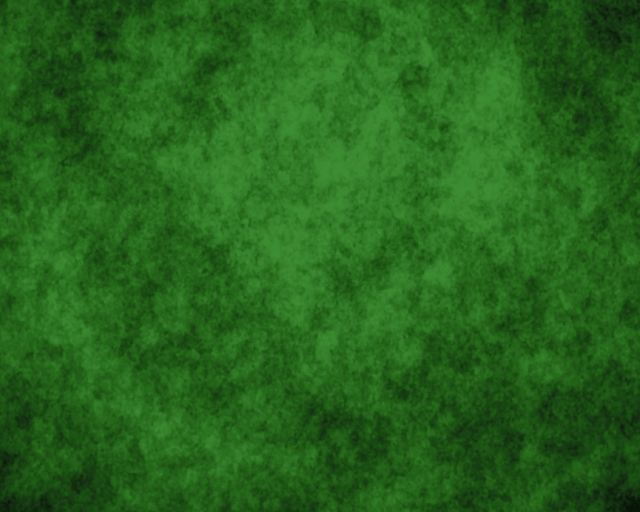
A WebGL 2 fragment shader for this texture:

```glsl
#version 300 es
precision highp float;

uniform vec2 u_resolution;
out vec4 fragColor;

// Overall light
const float BASE_TONE = 0.476;
const vec2 LIGHT_CENTRE = vec2(0.48, 0.57);
const vec2 EDGE_FALLOFF = vec2(0.115, 0.112);
const float TONE_CEILING = 0.56;
const float CEILING_SHARPNESS = 32.0;

// Mottled patches
const int OCTAVES = 6;
const float PATCH_SCALE = 5.0;
const float PATCH_AMOUNT = 0.115;
const float OCTAVE_STEP = 2.05;
const float OCTAVE_GAIN = 0.93;
const float VERTICAL_STRETCH = 0.85;
const float WARP_AMOUNT = 0.003;

// Surface detail
const float RELIEF_SCALE = 30.0;
const float RELIEF_AMOUNT = 0.045;
const vec2 RELIEF_SHIFT = vec2(0.22, -0.28);
const vec2 FIBRE_SCALE = vec2(140.0, 60.0);
const float FIBRE_AMOUNT = 0.03;
const float GRAIN_SCALE = 180.0;
const float GRAIN_AMOUNT = 0.055;
const float CELL_SOFTNESS = 6.0;

// Greens from shadow to highlight; the green channel is the tone
const int SHADES = 7;
const vec3 RAMP[SHADES] = vec3[SHADES](
    vec3(0.08, 0.20, 0.07), vec3(0.09, 0.25, 0.07),
    vec3(0.10, 0.31, 0.07), vec3(0.13, 0.36, 0.09),
    vec3(0.15, 0.42, 0.11), vec3(0.20, 0.49, 0.16),
    vec3(0.24, 0.56, 0.20));

// Three random values in 0..1 for one cell
vec3 hash3(vec2 cell) {
    uvec3 v = uvec3(ivec3(ivec2(cell), 17)) * 1664525u + 1013904u;
    v += v.yzx * v.zxy;
    v ^= v >> 16u;
    v += v.yzx * v.zxy;
    return vec3(v >> 8u) / 16777216.0;
}

// Soft cellular noise: jittered cells blended by distance, centred on zero
float cellNoise(vec2 p) {
    vec2 cell = floor(p);
    float total = 0.0;
    float weights = 1e-5;
    for (int y = -1; y <= 1; y++) {
        for (int x = -1; x <= 1; x++) {
            vec2 corner = cell + vec2(x, y);
            vec3 r = hash3(corner);
            vec2 d = corner + r.xy - p;
            float w = exp(-CELL_SOFTNESS * dot(d, d));
            total += w * (r.z - 0.5);
            weights += w;
        }
    }
    return total / weights;
}

// Fades detail whose cells are smaller than a pixel
float detailFade(float scale) {
    return smoothstep(0.7, 1.6, u_resolution.y / scale);
}

float mottling(vec2 p) {
    float sum = 0.0;
    float amount = PATCH_AMOUNT;
    float scale = PATCH_SCALE;
    for (int i = 0; i < OCTAVES; i++) {
        sum += amount * detailFade(scale) * cellNoise(p * scale + 31.7 * float(i));
        scale *= OCTAVE_STEP;
        amount *= OCTAVE_GAIN;
    }
    return sum;
}

// Side-lit bumps
float relief(vec2 p) {
    vec2 q = p * RELIEF_SCALE + 70.0;
    return cellNoise(q + RELIEF_SHIFT) - cellNoise(q - RELIEF_SHIFT);
}

vec3 shade(float tone) {
    vec3 colour = RAMP[0] * clamp(tone / RAMP[0].g, 0.4, 1.0);
    for (int i = 1; i < SHADES; i++) {
        float span = RAMP[i].g - RAMP[i - 1].g;
        colour = mix(colour, RAMP[i], clamp((tone - RAMP[i - 1].g) / span, 0.0, 1.0));
    }
    return colour;
}

void main() {
    vec2 uv = gl_FragCoord.xy / u_resolution;
    vec2 p = gl_FragCoord.xy / u_resolution.y;

    // Gently warped patches, slightly taller than wide
    vec2 warp = WARP_AMOUNT * vec2(sin(p.y * 31.0 + 2.0 * sin(p.x * 17.0)),
                                   sin(p.x * 37.0 + 2.0 * sin(p.y * 19.0)));
    float patches = mottling((p + warp) * vec2(1.0, VERTICAL_STRETCH));

    // Fibres and grain, strongest in the dark patches
    float roughness = mix(1.3, 0.7, smoothstep(-0.08, 0.08, patches));
    float detail = FIBRE_AMOUNT * detailFade(FIBRE_SCALE.x) * cellNoise(p * FIBRE_SCALE)
                 + GRAIN_AMOUNT * detailFade(GRAIN_SCALE) * cellNoise(p * GRAIN_SCALE + 9.0);

    // Light fading towards the edges
    vec2 fromCentre = 2.0 * (uv - LIGHT_CENTRE);
    float tone = BASE_TONE - dot(EDGE_FALLOFF, fromCentre * fromCentre);
    tone += patches + roughness * detail + RELIEF_AMOUNT * relief(p);

    // Soft limit on the highlights
    tone = TONE_CEILING - log(1.0 + exp((TONE_CEILING - tone) * CEILING_SHARPNESS)) / CEILING_SHARPNESS;

    fragColor = vec4(shade(tone), 1.0);
}
```
